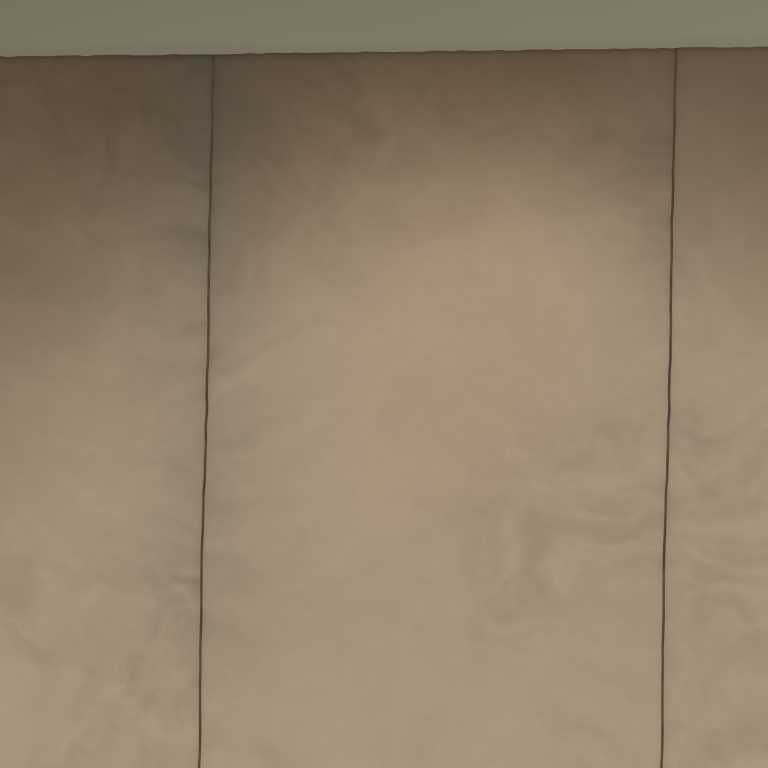
A WebGL 1 fragment shader for this texture:

```glsl
precision highp float;
// Tall mottled stone wall panels with thin dark joints below a plain ceiling band.
uniform vec2 u_resolution;

#define PANEL_WIDTH 0.602
#define FIRST_JOINT 0.258
#define JOINT_LEAN 0.0235
#define JOINT_HALF_WIDTH 0.0016
#define BAND_BASE 0.926
#define BAND_SLOPE 0.013
#define MOTTLE 0.10
#define GRAIN 0.055
#define LIT_STONE vec3(0.650, 0.578, 0.484)
#define SHADED_STONE vec3(0.350, 0.295, 0.230)
#define JOINT_COLOR vec3(0.285, 0.235, 0.175)
#define BAND_COLOR vec3(0.480, 0.455, 0.385)

float hash(vec2 p) {
  vec3 q = fract(vec3(p.xyx) * 0.1031);
  q += dot(q, q.yzx + 33.33);
  return fract((q.x + q.y) * q.z);
}

float noise(vec2 p) {
  vec2 i = floor(p), f = fract(p);
  f = f * f * (3.0 - 2.0 * f);
  return mix(mix(hash(i), hash(i + vec2(1.0, 0.0)), f.x),
             mix(hash(i + vec2(0.0, 1.0)), hash(i + vec2(1.0, 1.0)), f.x), f.y);
}

float fbm(vec2 p) {
  float sum = 0.0, amplitude = 0.5;
  for (int i = 0; i < 5; i++) {
    sum += amplitude * noise(p);
    p = mat2(1.6, 1.2, -1.2, 1.6) * p + 17.3;
    amplitude *= 0.5;
  }
  return sum;
}

// Light falls from the lower centre; the shadow reaches further down at the sides.
float wallLight(vec2 uv, float depth) {
  float side = uv.x - 0.62;
  float reach = 0.33 + 1.2 * side * side;
  float drift = 0.14 * (fbm(uv * 3.0 + 5.0) - 0.48);
  return smoothstep(-0.10, reach, depth + drift);
}

// Cloudy tone, warm patches and fine streaks, different on every panel.
vec3 stone(vec2 uv, float panel, float jointDistance, float depth) {
  vec2 p = uv + panel * vec2(7.3, 3.1) + 20.0;
  vec2 warp = vec2(fbm(p * 4.0), fbm(p * 4.0 + 9.0)) - 0.48;
  float cloud = fbm(p * 3.5 + warp * 1.8) - 0.48;
  float streak = fbm(p * vec2(20.0, 34.0) + warp * 9.0) - 0.48;
  float fine = fbm(p * vec2(70.0, 95.0)) - 0.48;
  float tint = fbm(p * 5.0 + 31.0) - 0.48;

  vec3 color = mix(SHADED_STONE, LIT_STONE, wallLight(uv, depth));
  float grime = exp(-jointDistance * 9.0) * smoothstep(0.0, 0.3, uv.y)
              * (1.0 - 0.7 * smoothstep(0.45, 0.8, uv.x));
  float patches = smoothstep(-0.05, 0.2, -cloud) + grime;
  float tone = 1.0 + MOTTLE * cloud - 0.12 * grime
             + GRAIN * streak * (0.5 + 2.0 * patches) + 0.025 * fine;
  vec2 glow = (uv - vec2(0.60, 0.62)) / vec2(0.20, 0.24);
  float warmth = exp(-dot(glow, glow)) - 0.7 * grime + 0.7 * tint;
  return color * tone + warmth * vec3(0.010, -0.006, -0.014);
}

void main() {
  vec2 uv = gl_FragCoord.xy / u_resolution;
  float pixel = 1.0 / min(u_resolution.x, u_resolution.y);

  // Leaning, slightly rough joints repeat across the wall.
  float wobble = 0.0012 * (noise(vec2(uv.y * 45.0, 3.0)) - 0.5)
               + 0.004 * (noise(vec2(uv.y * 4.0, 8.0)) - 0.5);
  float across = (uv.x - FIRST_JOINT - JOINT_LEAN * uv.y + wobble) / PANEL_WIDTH;
  float panel = floor(across);
  float jointDistance = (0.5 - abs(fract(across) - 0.5)) * PANEL_WIDTH;

  // Distance below the sloping lower edge of the band.
  float rough = 0.0015 * (noise(vec2(uv.x * 80.0, 1.0)) - 0.5);
  float depth = BAND_BASE + BAND_SLOPE * uv.x + rough - uv.y;

  vec3 color = stone(uv, panel, jointDistance, depth);
  float wear = 0.72 + 0.28 * noise(vec2(uv.y * 60.0, floor(across + 0.5) * 5.0 + 11.0));
  float joint = 1.0 - smoothstep(JOINT_HALF_WIDTH - 0.7 * pixel,
                                 JOINT_HALF_WIDTH + 0.7 * pixel, jointDistance);
  color *= 1.0 - 0.08 * exp(-jointDistance * 220.0);
  color = mix(color, JOINT_COLOR, joint * wear);

  // Narrow contact shadow where the wall meets the band.
  color *= 1.0 - 0.26 * exp(-max(depth, 0.0) * 240.0);

  // Plain band, a little lighter toward the right.
  vec3 band = BAND_COLOR * (0.96 + 0.07 * uv.x + 0.03 * (fbm(uv * vec2(5.0, 14.0)) - 0.48));
  band *= 1.0 + 0.04 * smoothstep(0.0, 0.02, -depth) - 0.5 * max(-depth - 0.02, 0.0);
  color = mix(band, color, smoothstep(-0.7 * pixel, 0.7 * pixel, depth));

  gl_FragColor = vec4(color, 1.0);
}
```
